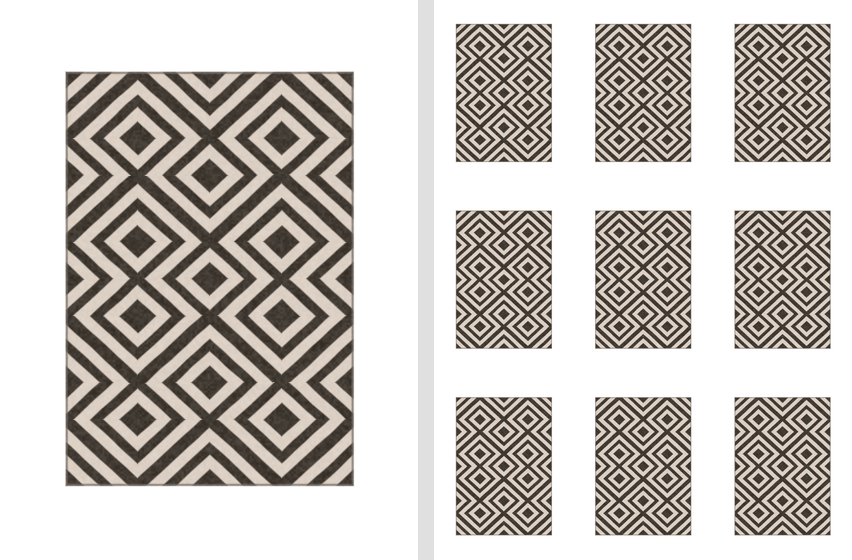
Left: one tile. Right: repeated 3 by 3.
Give the GLSL for this pattern, as a Shadertoy shader.

```glsl
// Flat-woven rug on white: concentric diamonds linked by nested zigzag stripes.
// Mirrored bands, alternately short and tall, each hold a triangle-wave stripe
// field folded about its middle. The rug spans 2 x 4 whole repeats.

#define CENTER vec2(0.5017, 0.502)  // rug centre, fraction of the canvas
#define COLUMN 0.1286               // diamond column to crossing column
#define RISE 0.1185                 // zigzag height, also the tall band
#define SHORT_BAND 0.0664           // height of the short band
#define RINGS vec2(0.0430, 0.0913)  // middles of the inner and outer stripes
#define STRIPE 0.0130               // half height of a light stripe
#define SOFT 0.0018                 // edge softness of the weave
#define BINDING 0.0038              // width of the edge binding
#define WOBBLE 0.0016               // unevenness of the stripes
#define GRAIN 0.075                 // yarn contrast
#define CREAM vec3(0.865, 0.815, 0.77)
#define CHARCOAL vec3(0.255, 0.228, 0.20)

float hash(vec2 p) {
    return fract(sin(dot(p, vec2(127.1, 311.7))) * 43758.5453);
}

// Value noise over the canvas that wraps after a whole number of cells
float noise(vec2 uv, vec2 cells) {
    vec2 p = uv * cells;
    vec2 i = floor(p);
    vec2 f = fract(p);
    f = f * f * (3.0 - 2.0 * f);
    vec2 a = mod(i, cells);
    vec2 b = mod(i + 1.0, cells);
    return mix(mix(hash(a), hash(vec2(b.x, a.y)), f.x),
               mix(hash(vec2(a.x, b.y)), hash(b), f.x), f.y);
}

// Signed distance along y to the light stripes, positive inside
float stripes(vec2 p) {
    float fromColumn = abs(mod(p.x + COLUMN, 2.0 * COLUMN) - COLUMN) / COLUMN;
    float period = SHORT_BAND + RISE;
    float y = mod(abs(p.y), period);
    bool inShort = y < SHORT_BAND;
    float reach = (inShort ? y : period - y) + RISE * fromColumn;
    float span = RISE + (inShort ? SHORT_BAND : RISE);
    float folded = min(reach, span - reach);
    vec2 ring = abs(folded - RINGS);
    return STRIPE - min(ring.x, ring.y);
}

void mainImage(out vec4 fragColor, in vec2 fragCoord) {
    vec2 uv = fragCoord / iResolution.xy;
    vec2 p = (uv - CENTER) * vec2(iResolution.x / iResolution.y, 1.0);
    float soft = max(SOFT, 0.8 / iResolution.y);

    // Slightly uneven stripes
    vec2 drift = vec2(noise(uv, vec2(24.0, 32.0)),
                      noise(uv + 0.37, vec2(24.0, 32.0))) - 0.5;
    float light = smoothstep(-1.4 * soft, 1.4 * soft, stripes(p + WOBBLE * drift));

    // Yarn speckle, stronger in the dark wool
    float yarn = 0.65 * noise(uv, vec2(190.0, 256.0))
               + 0.35 * noise(uv, vec2(70.0, 110.0)) - 0.5;
    vec3 color = mix(CHARCOAL, CREAM, light);
    color += GRAIN * mix(1.7, 0.6, light) * yarn;

    // Bound edge, then the white ground
    vec2 halfSize = vec2(2.0 * COLUMN, 2.0 * (SHORT_BAND + RISE));
    vec2 inset = halfSize - abs(p);
    float edge = min(inset.x, inset.y);
    float binding = 1.0 - smoothstep(BINDING - soft, BINDING + soft, edge);
    color = mix(color, mix(CHARCOAL, CREAM, 0.33) + GRAIN * yarn, 0.75 * binding);
    color = mix(vec3(1.0), color, smoothstep(-soft, soft, edge));

    fragColor = vec4(color, 1.0);
}
```
